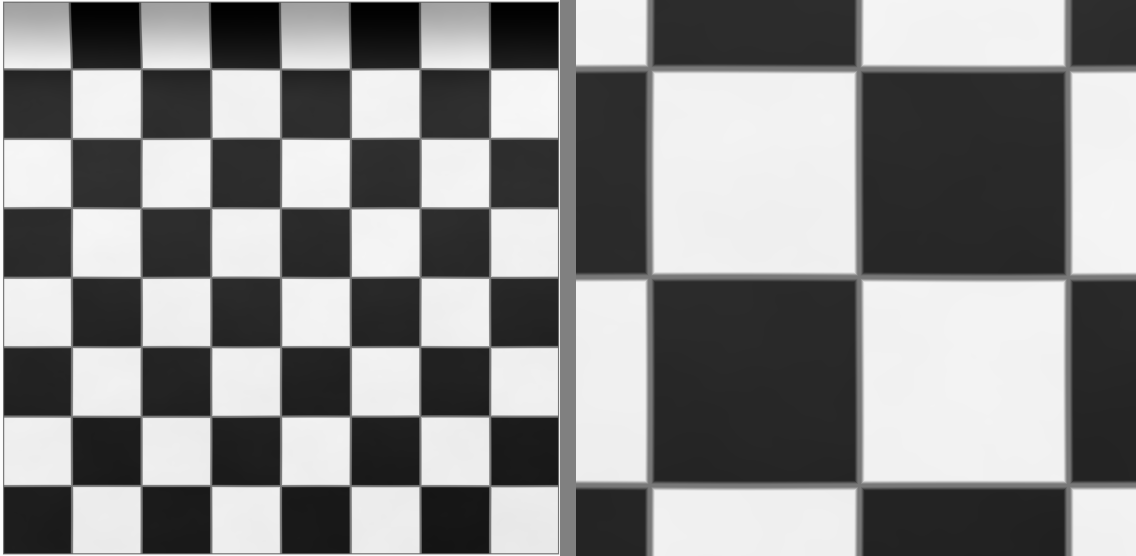
Left, the full canvas; right, a detail of the centre.
Reproduce this pattern procedurally as a Shadertoy shader.

```glsl
// A worn black and white board of 8 by 8 squares with soft grey seams.
// Parity of the cell picks the tone; gradient noise adds mottling and bent seams,
// and a shadow falls over the top row.
#define SQUARES 8.0
#define ORIGIN vec2(0.0039, 0.0009)
#define PITCH vec2(0.1245, 0.1249)
#define BOARD_MIN vec2(0.0065, 0.0039)
#define BOARD_MAX vec2(0.9974, 0.9961)
#define SEAM_HALF 0.0034
#define SEAM_GREY 0.47
#define WOBBLE 0.0008
#define MOTTLE 0.022
#define TOP_SHADOW 0.33

float hash(vec2 cell) {
    vec3 q = fract(cell.xyx * 0.1031);
    q += dot(q, q.yzx + 33.33);
    return fract((q.x + q.y) * q.z);
}

float cornerSlope(vec2 corner, vec2 offset) {
    float angle = 6.2832 * hash(corner);
    return dot(vec2(cos(angle), sin(angle)), offset);
}

float gradientNoise(vec2 p) {
    vec2 i = floor(p), f = p - i, e = vec2(1.0, 0.0);
    vec2 w = f * f * f * (f * (f * 6.0 - 15.0) + 10.0);
    float low = mix(cornerSlope(i, f), cornerSlope(i + e, f - e), w.x);
    float high = mix(cornerSlope(i + e.yx, f - e.yx), cornerSlope(i + 1.0, f - 1.0), w.x);
    return mix(low, high, w.y);
}

float mottling(vec2 p) {
    float sum = 0.0, weight = 0.55;
    for (int octave = 0; octave < 4; octave++) {
        sum += weight * gradientNoise(p);
        p = p * 2.1 + 17.3;
        weight *= 0.5;
    }
    return sum;
}

// Tone of a square under the uneven light
float squareTone(vec2 cell, vec2 uv) {
    bool dark = mod(cell.x + cell.y, 2.0) < 0.5;
    float rise = smoothstep(0.0, 0.75, uv.y);
    float wear = MOTTLE * mottling(uv * vec2(7.0, 9.0) + cell * 0.37)
               + 0.014 * (hash(cell + 5.0) - 0.5);
    if (dark) {
        float ink = mix(0.105, 0.185, rise) - 0.02 * uv.x * (1.0 - 0.5 * rise);
        return (ink + wear) * (1.0 - smoothstep(0.81, 1.0, uv.y));
    }
    float paper = mix(0.925, 0.955, rise) + 1.2 * wear;
    return paper - TOP_SHADOW * smoothstep(0.86, 1.0, uv.y);
}

void mainImage(out vec4 fragColor, in vec2 fragCoord) {
    vec2 uv = fragCoord / iResolution.xy;
    float pixel = 1.0 / min(iResolution.x, iResolution.y);

    // Slightly bent sheet, leaning outward at the upper left
    vec2 bent = uv + WOBBLE * vec2(gradientNoise(uv * 6.0), gradientNoise(uv * 6.0 + 40.0));
    bent.x += 0.004 * smoothstep(0.87, 1.0, uv.y) * (1.0 - uv.x);

    // Squares
    vec2 grid = (bent - ORIGIN) / PITCH;
    vec2 cell = clamp(floor(grid), 0.0, SQUARES - 1.0);
    float tone = squareTone(cell, uv);

    // Blurred seams between squares
    vec2 seamDist = abs(grid - clamp(round(grid), 1.0, SQUARES - 1.0)) * PITCH;
    float seam = min(seamDist.x, seamDist.y);
    float halfWidth = max(SEAM_HALF, pixel);
    float seamGrey = SEAM_GREY * (1.0 - 0.35 * smoothstep(0.86, 1.0, uv.y));
    tone = mix(seamGrey, tone, smoothstep(0.15 * halfWidth, halfWidth, seam));

    // Thin outer rim and bare margin
    vec2 inset = min(uv - BOARD_MIN, BOARD_MAX - uv);
    float inside = min(inset.x, inset.y);
    float rim = 1.0 - smoothstep(0.0, max(0.0022, pixel), abs(inside));
    tone = mix(0.99, tone, smoothstep(-0.5 * pixel, 0.5 * pixel, inside));
    tone = mix(tone, 0.38, 0.85 * rim);

    fragColor = vec4(vec3(clamp(tone, 0.0, 1.0)), 1.0);
}
```
